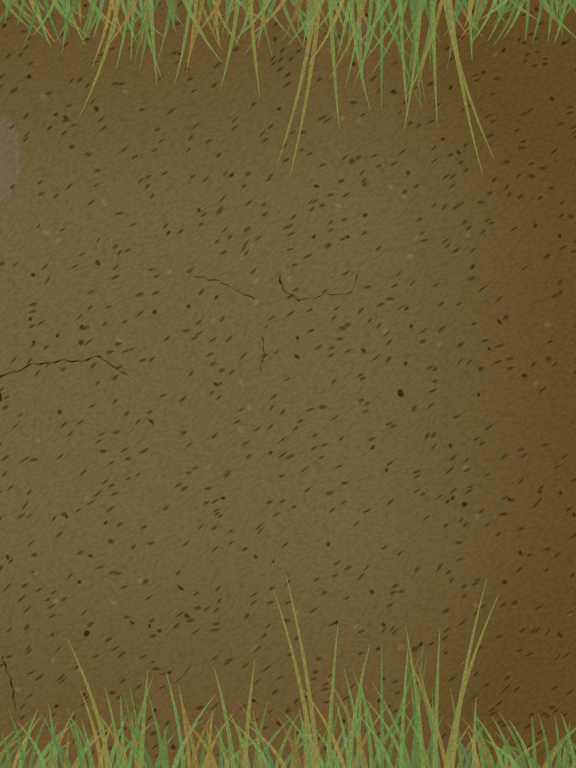
Give the GLSL for this background, as a Shadertoy shader.

```glsl
// Weathered brown fibre paper with cracks, framed by grass at the bottom and hanging at the top.
#define PAPER_MID vec3(0.435, 0.365, 0.232)
#define PAPER_EDGE vec3(0.375, 0.288, 0.145)
#define CRACK_COLOR vec3(0.16, 0.11, 0.04)
#define PATCH_COLOR vec3(0.44, 0.385, 0.29)
#define GRASS_GREEN vec3(0.43, 0.54, 0.29)
#define GRASS_STRAW vec3(0.56, 0.50, 0.25)
#define BLADE_COUNT 150
#define BLADE_WIDTH 0.0032
#define GRAIN 0.075
#define PAPER_HEIGHT 1.33333

vec2 hash2(vec2 p) {
    vec3 h = fract(p.xyx * vec3(0.1031, 0.1030, 0.0973));
    h += dot(h, h.yzx + 33.33);
    return fract((h.xx + h.yz) * h.zy);
}

// Cellular noise: x = distance to nearest point, y = random id of its cell
vec2 cellular(vec2 p) {
    vec2 cell = floor(p), nearest = vec2(9.0, 0.0);
    for (int j = -1; j <= 1; j++)
    for (int i = -1; i <= 1; i++) {
        vec2 c = cell + vec2(i, j);
        float d = length(c + hash2(c + 40.0) - p);
        if (d < nearest.x) nearest = vec2(d, hash2(c + 91.0).x);
    }
    return nearest;
}

// Layered sines used to bend fibres and roughen outlines
vec2 wobble(vec2 p) {
    return sin(p.yx * 31.0 + vec2(0.0, 2.0)) + 0.6 * sin(p.yx * 83.0 + p * 47.0)
         + 0.4 * sin(p.yx * 190.0 - p * 120.0);
}

float segmentDistance(vec2 p, vec2 a, vec2 b) {
    vec2 ab = b - a;
    return length(p - a - ab * clamp(dot(p - a, ab) / dot(ab, ab), 0.0, 1.0));
}

vec3 paper(vec2 p, float px) {
    // Broad tone: browner to the right, top and bottom
    float shade = 0.85 * smoothstep(0.58, 1.03, p.x) + 0.65 * smoothstep(0.92, 1.33, p.y)
                + 0.55 * (1.0 - smoothstep(0.0, 0.45, p.y));
    vec3 col = mix(PAPER_MID, PAPER_EDGE, clamp(shade, 0.0, 1.0));

    // Pale worn patch on the left border
    vec2 fromPatch = (p + wobble(p) * 0.003 - vec2(-0.005, 1.06)) / vec2(0.044, 0.075);
    col = mix(col, PATCH_COLOR, 0.8 * (1.0 - smoothstep(0.9, 1.05, length(fromPatch))));

    // Fibres running diagonally, with scattered short flecks
    vec2 bent = p + 0.006 * wobble(p * 0.6);
    vec2 f = mat2(0.82, -0.57, 0.57, 0.82) * bent;
    float grain = cellular(f * vec2(75.0, 190.0)).x - 0.47;
    grain += 0.6 * (cellular(p * 170.0 + 7.0).x - 0.47);
    col *= 1.0 - GRAIN * 1.5 * grain;
    vec2 fleck = cellular(f * vec2(34.0, 95.0) + 20.0);
    col = mix(col, CRACK_COLOR, 0.42 * step(0.80, fleck.y) * (1.0 - smoothstep(0.08, 0.34, fleck.x)));
    vec2 speck = cellular(bent * 28.0);
    col = mix(col, CRACK_COLOR, 0.6 * step(0.91, speck.y) * (1.0 - smoothstep(0.04, 0.15, speck.x)));
    col += 0.045 * step(speck.y, 0.05) * (1.0 - smoothstep(0.08, 0.2, speck.x));

    // Cracks: the first five are bold, the rest faint
    vec4 cracks[11] = vec4[11](
        vec4(0.0, 0.682, 0.069, 0.700), vec4(0.069, 0.700, 0.170, 0.715),
        vec4(0.488, 0.852, 0.495, 0.830), vec4(0.495, 0.830, 0.521, 0.809),
        vec4(0.009, 0.196, 0.026, 0.100), vec4(0.170, 0.715, 0.226, 0.677),
        vec4(0.521, 0.809, 0.616, 0.830), vec4(0.616, 0.830, 0.620, 0.861),
        vec4(0.339, 0.856, 0.446, 0.818), vec4(0.455, 0.752, 0.455, 0.691),
        vec4(0.304, 0.149, 0.333, 0.179));
    vec2 rough = p + 0.0028 * wobble(p * 1.3);
    float broken = 0.65 + 0.35 * sin(p.x * 210.0 + 2.0 * sin(p.y * 160.0));
    for (int i = 0; i < 11; i++) {
        float d = segmentDistance(rough, cracks[i].xy, cracks[i].zw);
        float halfWidth = i < 5 ? 0.0017 : 0.0009;
        float strength = i < 5 ? 0.85 : 0.55;
        col = mix(col, CRACK_COLOR, strength * broken * (1.0 - smoothstep(0.0, halfWidth + px, d)));
    }

    // Larger dark chips: position and radius
    vec3 chips[9] = vec3[9](
        vec3(0.698, 0.650, 0.007), vec3(0.682, 1.172, 0.005), vec3(0.804, 0.460, 0.005),
        vec3(0.385, 0.467, 0.004), vec3(0.151, 0.236, 0.006), vec3(0.139, 0.326, 0.004),
        vec3(0.583, 0.253, 0.004), vec3(0.0, 0.649, 0.008), vec3(0.512, 0.745, 0.004));
    for (int i = 0; i < 9; i++) {
        float d = length(rough - chips[i].xy) - chips[i].z;
        col = mix(col, CRACK_COLOR, 0.75 * (1.0 - smoothstep(-0.003, px, d)));
    }
    return col;
}

// Coverage of one tapering, curved blade rooted on y = 0
float blade(vec2 q, float root, vec2 tip, float halfWidth, float px) {
    float t = q.y / tip.y, lean = tip.x - root;
    float slope = lean * (0.5 + t) / tip.y;
    float d = abs(q.x - root - lean * t * (0.5 + 0.5 * t)) / sqrt(1.0 + slope * slope);
    float w = halfWidth * (1.0 - t * t) + 0.0004;
    return (1.0 - smoothstep(w - px, w + px, d)) * (1.0 - smoothstep(0.97, 1.0, t));
}

vec3 grass(vec3 col, vec2 q, float px) {
    if (q.y > 0.36) return col;
    float streak = 0.93 + 0.14 * hash2(floor(q * vec2(330.0, 220.0)) + 50.0).x;
    // Scattered blades, taller within the tufts
    for (int i = 0; i < BLADE_COUNT; i++) {
        vec2 a = hash2(vec2(i, 3)), b = hash2(vec2(i, 17));
        float root = (float(i) + a.x) / float(BLADE_COUNT) * 1.06 - 0.03;
        float tuft = 0.085 + 0.12 * exp(-pow((root - 0.70) / 0.14, 2.0))
                   + 0.07 * exp(-pow((root - 0.27) / 0.16, 2.0));
        float height = tuft * (0.4 + 0.75 * a.y);
        float straw = step(0.74 - 0.35 * exp(-pow((root - 0.38) / 0.08, 2.0)), b.y);
        vec3 tint = mix(GRASS_GREEN, GRASS_STRAW, straw) * (0.84 + 0.22 * fract(b.y * 7.0));
        float cover = blade(q, root, vec2(root + (b.x - 0.5) * 0.15, height), BLADE_WIDTH, px);
        col = mix(col, tint * streak, 0.85 * cover);
    }
    // Tallest blades: root, tip x, height
    vec3 tall[12] = vec3[12](
        vec3(0.552, 0.495, 0.340), vec3(0.545, 0.472, 0.318), vec3(0.785, 0.847, 0.335),
        vec3(0.775, 0.868, 0.306), vec3(0.190, 0.115, 0.228), vec3(0.425, 0.443, 0.191),
        vec3(0.570, 0.587, 0.253), vec3(0.735, 0.703, 0.252), vec3(0.755, 0.764, 0.247),
        vec3(0.405, 0.370, 0.180), vec3(0.245, 0.257, 0.172), vec3(0.605, 0.643, 0.218));
    for (int i = 0; i < 12; i++) {
        vec3 tint = mix(GRASS_GREEN, GRASS_STRAW, i < 6 ? 0.65 : 0.25);
        col = mix(col, tint * streak, 0.88 * blade(q, tall[i].x, tall[i].yz, BLADE_WIDTH * 1.15, px));
    }
    return col;
}

void mainImage(out vec4 fragColor, in vec2 fragCoord) {
    vec2 p = fragCoord / iResolution.xy * vec2(1.0, PAPER_HEIGHT);
    float px = 0.8 / iResolution.x;
    // The upper fringe is a slightly smaller reflection of the lower one
    vec2 hanging = vec2(0.479 + (p.x - 0.486) * 1.042, (PAPER_HEIGHT - p.y + 0.014) * 1.042);
    vec2 q = p.y < 0.5 * PAPER_HEIGHT ? p : hanging;
    fragColor = vec4(grass(paper(p, px), q, px), 1.0);
}
```
